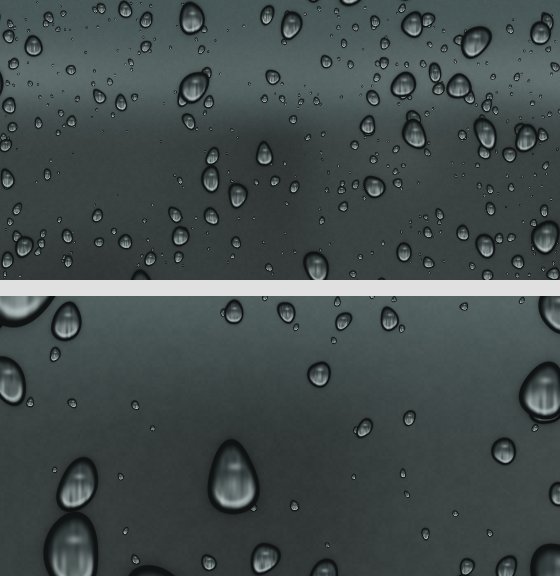
Top, the full canvas; bottom, a detail of the centre.
A WebGL 1 fragment shader for this texture:

```glsl
precision highp float;
// Raindrops on a window before a blurred dusk: a soft light band over dark ground.
// Drops come from four jittered grids, fine to coarse; each is a bent ellipse
// with a dark rim, a shaded top and a bright, streaked lower half.
uniform vec2 u_resolution;

const vec3 GROUND = vec3(0.228, 0.258, 0.256);
const vec3 GROUND_DARK = vec3(0.172, 0.195, 0.192);
const vec3 SKY = vec3(0.280, 0.338, 0.338);
const vec3 SKY_BRIGHT = vec3(0.400, 0.458, 0.450);
const vec3 RIM = vec3(0.060, 0.073, 0.073);
const vec3 DROP_SHADE = vec3(0.215, 0.252, 0.252);
const vec3 DROP_LIT = vec3(0.540, 0.590, 0.585);
const vec3 GLINT = vec3(0.760, 0.810, 0.810);
const float HORIZON = 0.59;     // height of the light boundary
const float SPARSE_X = 0.86;    // centre of the column with few drops
const float GRAIN = 0.013;
const float TAU = 6.2832;

vec3 hash3(vec2 p) {
  vec3 q = fract(p.xyx * vec3(0.1031, 0.1030, 0.0973));
  q += dot(q, q.yxz + 33.33);
  return fract((q.xxy + q.yzz) * q.zyx);
}

float noise(vec2 p) {
  vec2 i = floor(p), f = fract(p);
  f = f * f * (3.0 - 2.0 * f);
  float low = mix(hash3(i).x, hash3(i + vec2(1.0, 0.0)).x, f.x);
  float high = mix(hash3(i + vec2(0.0, 1.0)).x, hash3(i + 1.0).x, f.x);
  return mix(low, high, f.y);
}

// Out-of-focus scene behind the glass
vec3 background(vec2 p) {
  float haze = noise(p * vec2(2.3, 3.0) + 7.0);
  float light = smoothstep(HORIZON - 0.14, HORIZON + 0.12, p.y + 0.07 * (haze - 0.5));
  float band = exp(-pow((p.y - 0.73) / 0.13, 2.0));
  band *= 0.45 + 0.40 * smoothstep(0.15, 0.9, abs(p.x - 0.9)) + 0.3 * (haze - 0.5);
  float patches = smoothstep(0.15, 0.65, noise(p * vec2(3.0, 2.0) + 21.0));
  vec3 ground = mix(GROUND_DARK, GROUND, patches);
  vec2 glow = (p - vec2(1.42, 0.44)) / vec2(0.16, 0.13);
  ground += 0.04 * exp(-dot(glow, glow));
  vec3 color = mix(ground, mix(SKY, SKY_BRIGHT, band), light);
  float grain = hash3(floor(p * 256.0)).x + noise(p * 90.0) - 1.0;
  return color + GRAIN * grain;
}

// Paints one drop; w is the offset from its centre in radii
void drawDrop(inout vec3 color, vec2 w, float radius, vec3 form, vec3 wobble) {
  float tilt = (form.x - 0.5) * 1.2;
  float c = cos(tilt), s = sin(tilt);
  vec2 u = vec2(c * w.x - s * w.y, s * w.x + c * w.y);
  u.y /= mix(1.0, 1.42, form.y);
  u.x *= 1.06 + 0.40 * (form.z - 0.45) * clamp(u.y, -1.2, 1.2);
  float angle = atan(u.y, u.x);
  float outline = 1.0 + 0.06 * sin(2.0 * angle + TAU * wobble.x)
                      + 0.045 * sin(3.0 * angle + TAU * wobble.y);
  float d = length(u) - outline;
  float blur = 0.8 / (u_resolution.y * radius);
  float cover = 1.0 - smoothstep(-blur, blur, d);

  // Rim is widest at the upper left
  float side = dot(w, vec2(-0.45, 0.80)) / max(length(w), 0.01);
  float body = smoothstep(0.10, 0.33 + 0.12 * side, -d);
  float streak = noise(vec2(w.x * 7.0, w.y * 1.3) + wobble.xy * 50.0);
  float lower = 1.0 - smoothstep(-0.30, 0.30, w.y + 0.4 * w.x * w.x);
  vec3 inside = mix(DROP_SHADE, DROP_LIT, lower * (0.35 + 0.60 * streak));
  inside += 0.10 * (streak - 0.5);

  // Small reflection above, thin crescent below
  vec2 spot = (w - vec2(0.08, 0.42)) / vec2(0.24, 0.14);
  float crescent = exp(-pow((d + 0.30) / 0.09, 2.0)) * smoothstep(0.25, 0.85, -w.y);
  inside = mix(inside, GLINT, max(0.50 * exp(-dot(spot, spot)), 0.65 * crescent));

  color *= 1.0 - 0.25 * exp(-8.0 * max(d, 0.0));
  color = mix(color, mix(RIM, inside, body), cover);
}

// One jittered grid of drops
void drawLayer(inout vec3 color, vec2 p, float cell, vec2 radii, float chance, float seed) {
  vec2 home = floor(p / cell);
  for (int j = -1; j <= 1; j++) {
    for (int i = -1; i <= 1; i++) {
      vec2 id = home + vec2(float(i), float(j));
      vec3 place = hash3(id + seed);
      vec3 form = hash3(id + seed + 131.7);
      vec3 wobble = hash3(id + seed + 57.3);
      vec2 center = (id + 0.17 + 0.66 * place.xy) * cell;
      float sparse = exp(-pow((center.x - SPARSE_X) / 0.14, 2.0));
      float density = mix(0.4, 1.5, noise(center * vec2(3.5, 2.0) + 3.0)) * (1.0 - 0.75 * sparse);
      float radius = mix(radii.x, radii.y, wobble.z);
      vec2 w = (p - center) / radius;
      if (place.z < chance * density && dot(w, w) < 4.0) {
        drawDrop(color, w, radius, form, wobble);
      }
    }
  }
}

void main() {
  vec2 p = gl_FragCoord.xy / u_resolution.y;
  vec3 color = background(p);
  drawLayer(color, p, 0.040, vec2(0.0025, 0.0055), 0.26, 11.0);
  drawLayer(color, p, 0.062, vec2(0.0065, 0.0130), 0.32, 247.0);
  drawLayer(color, p, 0.100, vec2(0.0140, 0.0260), 0.46, 389.0);
  drawLayer(color, p, 0.200, vec2(0.0290, 0.0540), 0.68, 523.0);
  gl_FragColor = vec4(clamp(color, 0.0, 1.0), 1.0);
}
```
